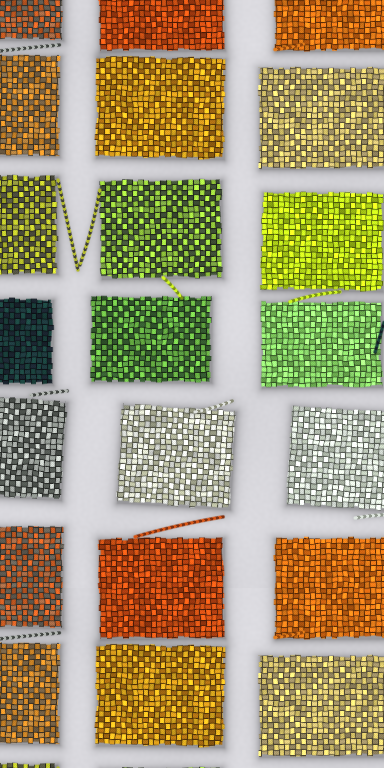
Write a Shadertoy shader that draws this pattern.

```glsl
// Woven fabric swatches in three columns on pale paper, with frayed edges and loose threads.
#define PERIOD 1.531        // height of one run of five rows, in canvas widths
#define PITCH 0.0144        // spacing of the yarns
#define FRAY 0.007          // raggedness of the cut edges
#define YARN_WIDTH 0.0042   // half width of a loose thread
#define SHADOW 0.30         // darkness beside a swatch
#define SHADOW_SIZE 0.011
#define WEAR 0.34           // brightness change from stitch to stitch
#define PAPER vec3(0.855, 0.852, 0.872)

const int SWATCHES = 15;
const int STRAYS = 11;

// Rows run downward: yellow, lime, green, grey, orange; three swatches each.
const vec2 CENTRE[15] = vec2[15](
    vec2(-.012, .273), vec2(.417, .280), vec2(.841, .307),
    vec2(-.010, .586), vec2(.419, .596), vec2(.839, .628),
    vec2(-.020, .888), vec2(.393, .883), vec2(.836, .896),
    vec2(.018, 1.164), vec2(.458, 1.188), vec2(.900, 1.193),
    vec2(.000, 1.502), vec2(.420, 1.531), vec2(.878, 1.531));
const vec2 HALF_SIZE[5] = vec2[5](vec2(.166, .130), vec2(.157, .126),
    vec2(.156, .110), vec2(.147, .127), vec2(.162, .130));
const vec3 WARP[15] = vec3[15](
    vec3(.82, .53, .15), vec3(.88, .68, .12), vec3(.89, .81, .43),
    vec3(.70, .73, .16), vec3(.60, .82, .24), vec3(.82, .97, .12),
    vec3(.10, .25, .23), vec3(.42, .72, .27), vec3(.60, .92, .47),
    vec3(.69, .71, .69), vec3(.88, .89, .87), vec3(.88, .91, .88),
    vec3(.77, .35, .13), vec3(.84, .33, .08), vec3(.90, .49, .10));
const vec3 WEFT[15] = vec3[15](
    vec3(.46, .38, .27), vec3(.62, .40, .07), vec3(.61, .55, .39),
    vec3(.32, .32, .25), vec3(.25, .31, .21), vec3(.61, .73, .08),
    vec3(.10, .14, .18), vec3(.20, .34, .18), vec3(.44, .70, .32),
    vec3(.31, .33, .31), vec3(.67, .68, .58), vec3(.70, .74, .68),
    vec3(.39, .37, .33), vec3(.62, .22, .06), vec3(.73, .35, .06));

// Loose threads: start and end, then the swatch whose yarn each one shares.
const vec4 STRAY[11] = vec4[11](
    vec4(.352, 1.398, .581, 1.346), vec4(.151, .469, .203, .703),
    vec4(.260, .495, .208, .690), vec4(.425, .723, .473, .776),
    vec4(.755, .786, .885, .760), vec4(.508, 1.073, .605, 1.044),
    vec4(.080, 1.030, .175, 1.018), vec4(-.02, .135, .155, .117),
    vec4(.716, .129, .790, .115), vec4(1.00, .840, .977, .917),
    vec4(.925, 1.349, 1.01, 1.340));
const int STRAY_YARN[11] = int[11](13, 3, 3, 5, 5, 10, 9, 9, 14, 6, 11);

float hash(vec2 p) {
    vec3 q = fract(p.xyx * .1031);
    q += dot(q, q.yzx + 33.33);
    return fract((q.x + q.y) * q.z);
}

float corner(vec2 cell, vec2 offset) {
    float a = 6.2832 * hash(cell + offset);
    return a;
}

// Gradient noise, about -0.7 to 0.7.
float gradient(vec2 cell, vec2 f, vec2 o) {
    float a = corner(cell, o);
    return dot(vec2(cos(a), sin(a)), f - o);
}
float noise(vec2 p) {
    vec2 i = floor(p), f = p - i, u = f * f * (3. - 2. * f), e = vec2(1, 0);
    return mix(mix(gradient(i, f, e.yy), gradient(i, f, e.xy), u.x),
               mix(gradient(i, f, e.yx), gradient(i, f, e.xx), u.x), u.y);
}

float boxDistance(vec2 p, vec2 b) {
    vec2 d = abs(p) - b;
    return length(max(d, 0.)) + min(max(d.x, d.y), 0.);
}

// Plain weave: warp and weft take turns on top, each stitch a small rounded bar.
vec3 weave(vec2 p, vec3 warp, vec3 weft, float seed, float px) {
    vec2 q = p / PITCH + .3 * vec2(noise(p * 22. + seed), noise(p * 22. - seed));
    vec2 id = floor(q), f = q - id - .5;
    bool warpOnTop = mod(id.x + id.y, 2.) < .5;
    vec2 t = warpOnTop ? f : f.yx;
    float aa = px / PITCH;
    float bar = 1. - smoothstep(-.5 * aa, .5 * aa, boxDistance(t, vec2(.30, .37)) - .1);
    float h = hash(id + seed * 17.);
    vec3 yarn = warpOnTop ? warp : mix(weft, warp, .45 * step(.8, h));
    float relief = .86 + .22 * cos(t.x * 3.1) + .05 * sin((t.y + t.x) * 19.);
    float wear = 1. + WEAR * (h - .5) + .12 * noise(p * vec2(9., 70.) + seed);
    return mix(weft * .48, yarn * relief * wear, bar);
}

void mainImage(out vec4 fragColor, in vec2 fragCoord) {
    float px = 1. / iResolution.x;
    vec2 p = vec2(fragCoord.x, iResolution.y - fragCoord.y) * px;
    p.y = mod(p.y, PERIOD);
    vec3 col = PAPER + .03 * noise(p * 4.) + .012 * noise(p * 90.);

    // Swatches
    for (int i = 0; i < SWATCHES; i++) {
        float seed = float(i) + 3.;
        vec2 d = p - CENTRE[i];
        d.y = mod(d.y + .5 * PERIOD, PERIOD) - .5 * PERIOD;
        float tilt = i / 3 == 3 ? .06 : .03 * (hash(vec2(seed, 8.)) - .5);
        d = mat2(cos(tilt), -sin(tilt), sin(tilt), cos(tilt)) * d;
        vec2 yarn = floor(d / PITCH), side = step(0., d);
        vec2 fray = vec2(hash(vec2(yarn.y, seed + 40. * side.x)),
                         hash(vec2(yarn.x, seed + 90. * side.y))) - .6;
        fray += .7 * vec2(noise(vec2(d.y * 16., seed)), noise(vec2(d.x * 16., seed)));
        vec2 size = HALF_SIZE[i / 3];
        float edge = boxDistance(d, size + FRAY * fray);
        float shade = boxDistance(d - vec2(.003, .004), size);
        col *= 1. - SHADOW * exp(-max(shade, 0.) / SHADOW_SIZE);
        vec3 cloth = weave(d, WARP[i], WEFT[i], seed, px);
        col = mix(col, cloth, 1. - smoothstep(-px, px, edge));
    }

    // Loose twisted threads
    for (int i = 0; i < STRAYS; i++) {
        vec2 a = STRAY[i].xy, ba = STRAY[i].zw - a, pa = p - a;
        float h = clamp(dot(pa, ba) / dot(ba, ba), 0., 1.);
        float bow = .25 * (hash(vec2(float(i), 5.)) - .5) * h * (1. - h);
        float dist = length(pa - ba * h - vec2(-ba.y, ba.x) * bow);
        float twist = smoothstep(-.4, .4, sin(h * length(ba) * 420. + dist * 300.));
        vec3 yarn = mix(WEFT[STRAY_YARN[i]] * .8, WARP[STRAY_YARN[i]], twist);
        col *= 1. - .15 * exp(-dist / YARN_WIDTH * .6);
        col = mix(col, yarn, 1. - smoothstep(-px, px, dist - YARN_WIDTH));
    }
    fragColor = vec4(clamp(col, 0., 1.), 1.);
}
```
